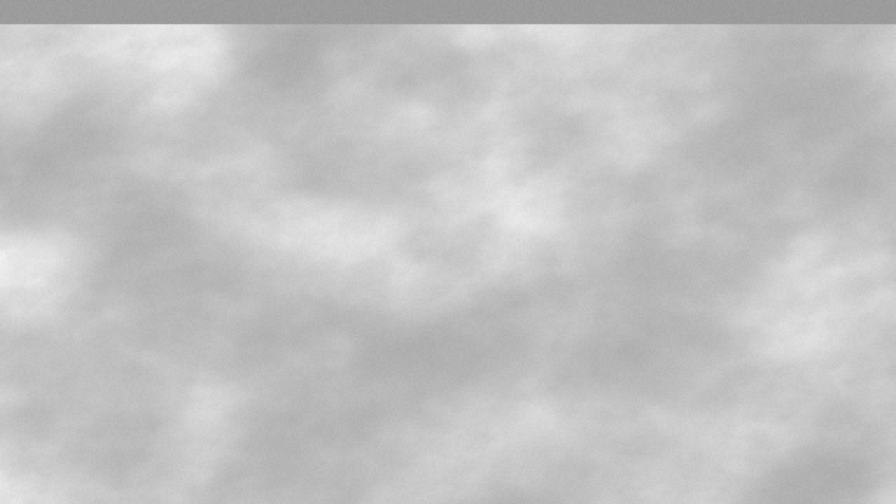
This texture is drawn by a WebGL 2 fragment shader. Its source:

```glsl
#version 300 es
precision highp float;

uniform vec2 u_resolution;
out vec4 fragColor;

float hash(vec2 p) {
    vec3 q = fract(p.xyx * vec3(0.1031, 0.1030, 0.0973));
    q += dot(q, q.yzx + 33.33);
    return fract((q.x + q.y) * q.z);
}

float valueNoise(vec2 p) {
    vec2 cell = floor(p);
    vec2 f = fract(p);
    vec2 s = f * f * f * (f * (f * 6.0 - 15.0) + 10.0);
    float low = mix(hash(cell), hash(cell + vec2(1.0, 0.0)), s.x);
    float high = mix(hash(cell + vec2(0.0, 1.0)), hash(cell + vec2(1.0, 1.0)), s.x);
    return mix(low, high, s.y);
}

// Layered noise, normalised to 0..1, each octave turned against the last
float cloudNoise(vec2 p, int octaves, float gain) {
    const mat2 turn = mat2(0.96, 0.28, -0.28, 0.96);
    float sum = 0.0;
    float total = 0.0;
    float weight = 1.0;
    for (int i = 0; i < octaves; i++) {
        sum += weight * valueNoise(p);
        total += weight;
        weight *= gain;
        p = turn * p * 2.03 + vec2(17.3, 41.7);
    }
    return sum / total;
}

void main() {
    vec2 uv = gl_FragCoord.xy / u_resolution.y;
    float pixel = 1.0 / u_resolution.y;

    // Wide, slightly rising clouds
    const vec2 cloudScale = vec2(3.1, 4.5);
    vec2 slanted = vec2(uv.x, uv.y - 0.12 * uv.x);
    float n = cloudNoise(slanted * cloudScale + vec2(23.0, 57.0), 6, 0.5) - 0.5;
    float cloudGrey = 0.771 + 0.41 * n + 0.4 * n * n;
    cloudGrey = clamp(cloudGrey, 0.64, 0.95);

    // Flat band along the top edge
    const float bandBottom = 0.952;
    const float bandGrey = 0.61;
    float band = smoothstep(bandBottom - pixel, bandBottom + pixel, uv.y);
    float grey = mix(cloudGrey, bandGrey, band);

    // Fine grain over everything
    const float grainDensity = 288.0;
    float grain = hash(floor(uv * grainDensity) + 311.0) - 0.5;
    grey += 0.022 * grain;

    fragColor = vec4(vec3(grey), 1.0);
}
```
